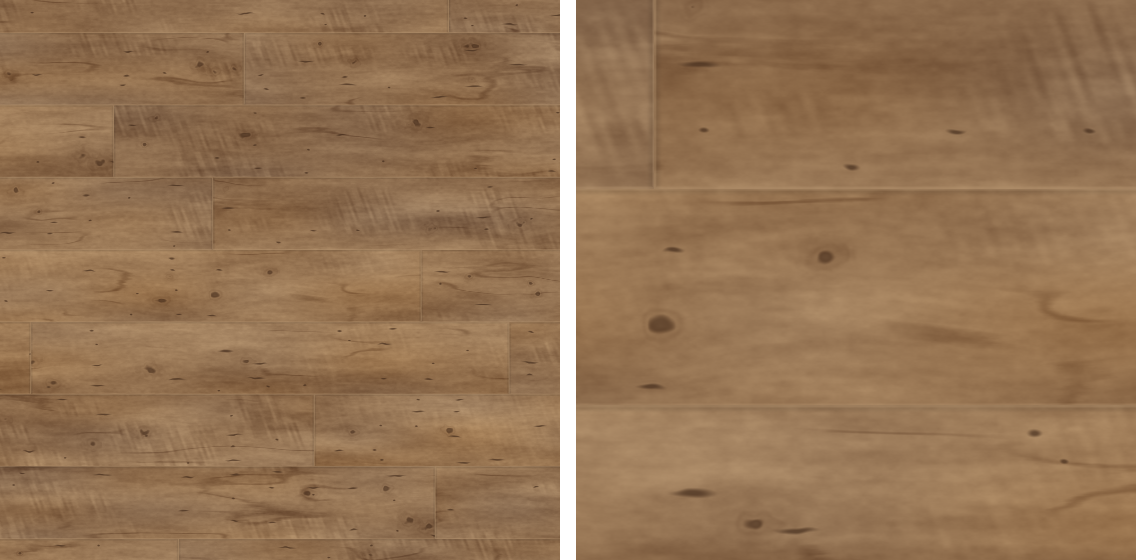
Left, the full canvas; right, a detail of the centre.
Give the GLSL for this texture, as a three.js fragment shader.

```glsl
varying vec2 vUv;

float hash(vec2 p) {
  vec3 q = fract(vec3(p.xyx) * 0.1031);
  q += dot(q, q.yzx + 33.33);
  return fract((q.x + q.y) * q.z);
}

float noise(vec2 p) {
  vec2 i = floor(p), f = fract(p);
  f = f * f * (3.0 - 2.0 * f);
  return mix(mix(hash(i), hash(i + vec2(1.0, 0.0)), f.x),
             mix(hash(i + vec2(0.0, 1.0)), hash(i + vec2(1.0, 1.0)), f.x), f.y);
}

float fbm(vec2 p) {
  float sum = 0.0, amp = 0.5;
  for (int i = 0; i < 5; i++) {
    sum += amp * noise(p);
    p = p * 2.03 + 19.7;
    amp *= 0.5;
  }
  return sum / 0.97;
}

// Position of one end joint in each row, counted from the bottom
float jointOf(float row) {
  vec3 trio = row < 2.5 ? vec3(0.319, 0.777, 0.561)
            : row < 5.5 ? vec3(0.055, 0.752, 0.380)
                        : vec3(0.203, 0.436, 0.801);
  float k = mod(row, 3.0);
  return k < 0.5 ? trio.x : k < 1.5 ? trio.y : trio.z;
}

// Golden planks gather in the middle rows
float goldenPlank(float row, float side) {
  if (side > 0.5) return 0.0;
  if (side > -0.5) return step(abs(row - 3.0), 1.5);
  return max(step(abs(row - 3.5), 1.0), 1.0 - step(0.5, mod(row, 6.0)));
}

// Short dark pits, one per occupied cell
float pits(vec2 p, vec2 seed) {
  vec2 size = vec2(0.075, 0.021);
  vec2 cell = floor(p / size), id = cell + seed;
  vec2 center = vec2(0.35 + 0.3 * hash(id), 0.25 + 0.5 * hash(id + 7.7));
  vec2 d = p - (cell + center) * size;
  d.y += 0.003 * (noise(p * 110.0 + seed) - 0.5);
  vec2 radius = vec2(mix(0.003, 0.019, pow(hash(id + 3.1), 2.0)), 0.0021);
  return step(0.74, hash(id + 11.3)) * (1.0 - smoothstep(0.2, 1.1, length(d / radius)));
}

void main() {
  // Plank layout
  vec2 plank = vec2(0.854, 0.1291);
  float level = (vUv.y - 0.038) / plank.y + 1.0;
  float row = floor(level);
  float along = (vUv.x - jointOf(row)) / plank.x;
  float side = floor(along);
  vec2 p = vec2(fract(along), fract(level)) * plank;
  vec2 seed = vec2(row * 17.0 + 40.0, side * 31.0 + 70.0);
  float golden = goldenPlank(row, side);

  // Knots with a halo, bending the grain around them
  vec2 g = p;
  float halo = 0.0, core = 0.0;
  for (int i = 0; i < 4; i++) {
    vec2 key = seed + float(i) * 5.3;
    vec2 center = vec2(hash(key), 0.15 + 0.7 * hash(key + 2.9)) * plank;
    float radius = mix(0.005, 0.016, hash(key + 8.1));
    vec2 d = (p - center) * vec2(0.75, 1.1) / radius;
    float r = length(d) + 0.8 * (noise(p * 150.0 + key) - 0.5);
    float fall = exp(-r * r * 0.7);
    halo = max(halo, fall * (0.75 + 0.25 * sin(r * 9.0)));
    core = max(core, 1.0 - smoothstep(0.1, 0.5, r));
    g.y -= (p.y - center.y) * 0.5 * exp(-dot(d, d) * 0.15);
  }
  g.y += 0.012 * (noise(p * vec2(7.0, 12.0) + seed) - 0.5);

  // Broad clouds, streaks and fine fibres
  float clouds = fbm(g * vec2(5.0, 24.0) + seed);
  float streaks = fbm(g * vec2(9.0, 85.0) + seed * 1.7);
  float fibres = noise(g * vec2(45.0, 330.0) + seed);
  float mottle = fbm(p * vec2(120.0, 210.0) + seed);
  float tone = 0.49 + 0.11 * golden + 0.06 * (hash(seed + 4.0) - 0.5);
  tone += 0.85 * (clouds - 0.5) + 0.42 * (streaks - 0.5);
  tone += 0.10 * (fibres - 0.5) + 0.30 * (mottle - 0.5);
  tone -= 0.20 * golden * (1.0 - smoothstep(0.01, 0.05, g.y + 0.03 * (clouds - 0.5)));

  // Patches of slanted saw marks across the grain
  float sawPatch = smoothstep(0.48, 0.75, noise(p * vec2(9.0, 22.0) + seed * 2.3));
  float saw = noise(vec2(p.x * 190.0 + p.y * 70.0, p.y * 32.0) + seed);
  tone += (saw - 0.55) * sawPatch * mix(0.38, 0.14, golden);

  // Wandering cracks and pits
  float vein = abs(noise(g * vec2(8.0, 48.0) + seed * 3.1) - 0.5 + 0.25 * (streaks - 0.5));
  float crackMask = smoothstep(0.56, 0.82, noise(p * vec2(8.0, 26.0) + seed * 1.3));
  float crack = (1.0 - smoothstep(0.0, 0.07, vein)) * crackMask;
  float pit = pits(p, seed);
  tone -= 0.38 * crack + 0.32 * halo;

  // Wood colour with a slow drift between red and grey
  vec3 wood = mix(vec3(0.455, 0.328, 0.222), vec3(0.690, 0.560, 0.418), clamp(tone, -0.25, 1.1));
  float drift = noise(p * vec2(5.0, 18.0) + seed * 2.9) - 0.5 + 0.3 * golden;
  wood += drift * vec3(0.025, 0.002, -0.028);
  wood = mix(wood, vec3(0.25, 0.16, 0.10), max(pit * 0.65, core * 0.5));

  // Pale bevels with a faint shadow beside them
  vec2 edge = min(p, plank - p);
  float rowSeam = 1.0 - smoothstep(0.0004, 0.0019, edge.y);
  float endSeam = 1.0 - smoothstep(0.0004, 0.0017, edge.x);
  float shade = 1.0 - smoothstep(0.001, 0.005, min(edge.x, plank.y - p.y));
  wood *= 1.0 - 0.09 * shade;
  float wear = 0.6 + 0.4 * noise(vUv * 22.0);
  wood = mix(wood, vec3(0.69, 0.56, 0.42), max(rowSeam * 0.5, endSeam * 0.55) * wear);

  gl_FragColor = vec4(wood, 1.0);
}
```
